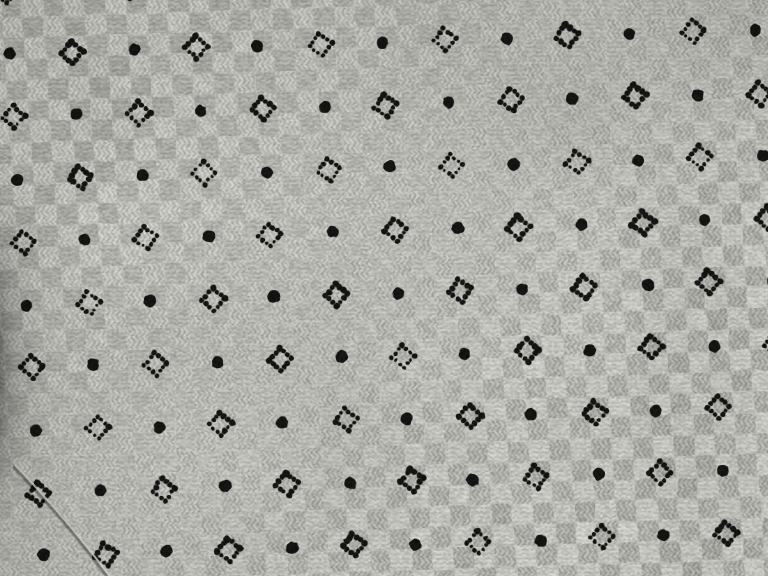
This texture is drawn by a Shadertoy shader. Its source:

```glsl
// Pale damask cloth: a slightly skewed lattice of printed beaded diamonds and
// solid dots in alternation, over a finer checkerboard of two weaves.
// Motifs come from distance functions; hashes and noise vary ink and thread.

const float TAU = 6.28318;
const vec3 CLOTH = vec3(0.70, 0.70, 0.68);
const vec3 INK = vec3(0.05, 0.06, 0.05);

float hash(vec2 p) {
    return fract(sin(dot(p, vec2(12.9898, 78.233))) * 43758.5453);
}

float noise(vec2 p) {
    vec2 i = floor(p), f = fract(p);
    f = f * f * (3.0 - 2.0 * f);
    return mix(mix(hash(i), hash(i + vec2(1, 0)), f.x),
               mix(hash(i + vec2(0, 1)), hash(i + vec2(1, 1)), f.x), f.y);
}

float smoothMin(float a, float b, float k) {
    float h = max(k - abs(a - b), 0.0) / k;
    return min(a, b) - 0.25 * k * h * h;
}

// Square ring of twelve beads standing on its corner
float beadedDiamond(vec2 p, vec2 id) {
    float d = 1.0;
    float heavy = mix(0.0023, 0.0037, hash(id + 3.7));
    float tilt = 0.12 + 0.16 * (hash(id + 8.1) - 0.5);
    for (int k = 0; k < 12; k++) {
        float side = float(k / 3), along = float(k % 3) / 3.0;
        float angle = side * TAU / 4.0 + tilt;
        vec2 corner = 0.0195 * vec2(cos(angle), sin(angle));
        vec2 bead = mix(corner, vec2(-corner.y, corner.x), along);
        vec2 seed = id * 3.1 + float(k);
        bead += 0.0024 * (vec2(hash(seed), hash(seed + 5.3)) - 0.5);
        float radius = heavy + 0.0018 * hash(seed + 9.2);
        radius += along == 0.0 ? 0.0008 : 0.0;
        radius += side < 2.0 ? 0.0005 : 0.0;
        d = smoothMin(d, length(p - bead) - radius, 0.0022);
    }
    return d;
}

float roundDot(vec2 p, vec2 id) {
    float lump = 0.0022 * (noise(p * 140.0 + id * 7.3) - 0.5);
    return length(p) - 0.0100 - 0.0010 * hash(id) - lump;
}

// Thread relief: zigzag strokes in one check, flat ribs in the other
float weave(vec2 p, float satin) {
    float zigzag = abs(fract(p.y * 55.0) - 0.5);
    float strokes = sin(TAU * (p.x * 115.0 + zigzag * 1.6));
    float ribs = sin(TAU * (p.y * 125.0 + 0.15 * sin(p.x * 400.0)));
    return mix(0.55 * ribs, strokes, satin);
}

void mainImage(out vec4 fragColor, in vec2 fragCoord) {
    vec2 p = fragCoord / iResolution.y;
    float px = 1.0 / iResolution.y;

    // Skewed lattice coordinates, one unit per motif
    mat2 lattice = mat2(0.1078, 0.0035, -0.0073, 0.1089);
    vec2 q = inverse(lattice) * (p - vec2(0.585, 0.488));

    // Three checks per motif, with slightly wavering edges
    vec2 c = q * 3.0 + 0.25 + 0.12 * (vec2(noise(p * 30.0), noise(p * 30.0 + 40.0)) - 0.5);
    vec2 wave = sin(c * TAU / 2.0);
    float satin = smoothstep(-0.12, 0.12, wave.x * wave.y);
    float seam = 1.0 - smoothstep(0.0, 0.16, min(abs(wave.x), abs(wave.y)));

    // The satin checks shine at upper left and turn dull at lower right
    float sheen = mix(0.05, -0.055, smoothstep(-0.7, 0.9, p.x - p.y));
    float checkTone = 0.7 + 0.6 * hash(floor(c));
    float tone = sheen * (satin - 0.5) * 1.7 * checkTone;
    tone += 0.045 * weave(lattice * q, satin) + 0.022 * seam;
    tone += 0.13 * (noise(p * vec2(250.0, 330.0)) - 0.5);
    tone += 0.035 * (noise(p * 5.0) - 0.5);
    vec3 color = CLOTH + tone;

    // Printed motifs, each a little displaced
    vec2 id = floor(q + 0.5);
    vec2 local = lattice * (q - id);
    local += 0.004 * (vec2(hash(id + 1.3), hash(id + 6.9)) - 0.5);
    local += 0.0018 * (vec2(noise(p * 190.0), noise(p * 190.0 + 70.0)) - 0.5);
    float isDot = mod(id.x + id.y, 2.0);
    float d = isDot > 0.5 ? roundDot(local, id) : beadedDiamond(local, id);
    float ink = 1.0 - smoothstep(-0.6 * px - 0.0004, 0.6 * px + 0.0004, d);
    color = mix(color, INK + 0.04 * noise(p * 300.0), ink);

    // Loose thread and its shadow near the lower left corner
    vec2 start = vec2(0.026, 0.193), span = vec2(0.166, -0.195);
    float t = clamp(dot(p - start, span) / dot(span, span), 0.0, 1.0);
    vec2 away = p - start - span * t;
    float offset = dot(away, normalize(vec2(0.195, 0.166))) - 0.004 * sin(t * TAU / 2.0);
    float onThread = 1.0 - smoothstep(0.0, 0.004, length(away) - abs(offset) - 0.002);
    onThread *= step(0.001, t) * step(t, 0.999);
    color *= 1.0 - 0.35 * onThread * (1.0 - smoothstep(0.001, 0.005, abs(offset + 0.004)));
    color = mix(color, vec3(0.80, 0.80, 0.78),
                0.8 * onThread * (1.0 - smoothstep(0.0006, 0.0012 + px, abs(offset))));

    // Soft light with a shadow at the left edge
    float shadow = exp(-p.x * 28.0) * exp(-pow((p.y - 0.36) * 5.0, 2.0));
    color *= 1.0 - 0.40 * shadow;
    color *= 1.02 - 0.05 * smoothstep(0.6, 1.0, p.y) - 0.04 * smoothstep(0.25, 0.0, p.x);

    fragColor = vec4(clamp(color, 0.0, 1.0), 1.0);
}
```
